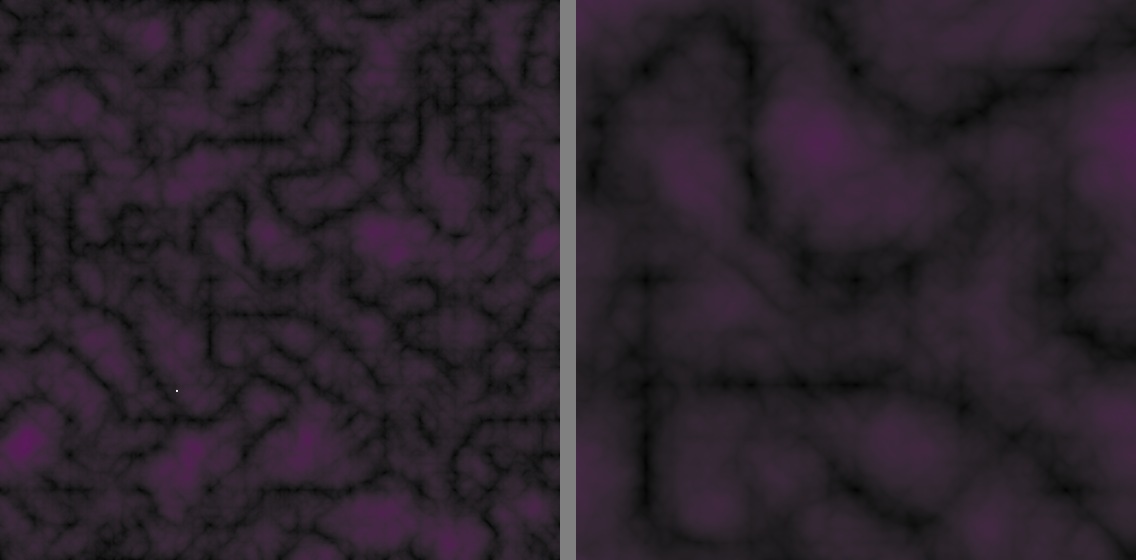
Left, the full canvas; right, a detail of the centre.
Write a WebGL 1 fragment shader that draws this texture.

```glsl
precision highp float;

// Dark purple smoke: turbulence, the sum of folded gradient-noise octaves.
// Folding leaves soft black creases; thick smoke shifts from grey to purple.
// One tiny pale fleck lies on top.

uniform vec2 u_resolution;

const float CELLS = 8.0;            // coarsest noise cells across the canvas
const int OCTAVES = 5;
const float GAIN = 0.5;             // amplitude ratio between octaves
const float BRIGHTNESS = 0.316;
const float TONE_POWER = 0.62;      // below 1 narrows the dark creases
const float GREEN_LOSS = 6.0;       // how fast bright smoke turns purple
const vec2 FLECK_CENTER = vec2(0.316, 0.302);
const float FLECK_RADIUS = 0.002;
const vec3 FLECK_COLOR = vec3(0.95, 0.93, 0.95);

float hash(vec2 p) {
  vec3 q = fract(vec3(p.xyx) * 0.1031);
  q += dot(q, q.yzx + 33.33);
  return fract((q.x + q.y) * q.z);
}

// Two thirds of the gradients lie on an axis, one third on a diagonal.
vec2 gradient(vec2 cell) {
  float pick = floor(hash(cell) * 12.0);
  float quarter = mod(pick, 4.0);
  vec2 signs = vec2(mod(quarter, 2.0), floor(quarter / 2.0)) * 2.0 - 1.0;
  if (pick < 4.0) return signs;
  return signs.x > 0.0 ? vec2(signs.y, 0.0) : vec2(0.0, signs.y);
}

float gradientNoise(vec2 p, vec2 seed) {
  vec2 cell = floor(p);
  vec2 f = p - cell;
  vec2 fade = f * f * f * (f * (f * 6.0 - 15.0) + 10.0);
  vec2 e = vec2(1.0, 0.0);
  cell += seed;
  float bottom = mix(dot(gradient(cell), f),
                     dot(gradient(cell + e.xy), f - e.xy), fade.x);
  float top = mix(dot(gradient(cell + e.yx), f - e.yx),
                  dot(gradient(cell + e.xx), f - e.xx), fade.x);
  return mix(bottom, top, fade.y);
}

float turbulence(vec2 p) {
  float sum = 0.0;
  float amplitude = 1.0;
  vec2 seed = vec2(17.0, 43.0);
  for (int i = 0; i < OCTAVES; i++) {
    sum += amplitude * abs(gradientNoise(p, seed));
    p *= 2.0;
    amplitude *= GAIN;
    seed += vec2(131.0, 197.0);
  }
  return sum;
}

vec3 smokeColor(float density) {
  float tone = BRIGHTNESS * pow(max(density, 0.0001), TONE_POWER);
  float green = tone * max(1.0 - GREEN_LOSS * tone * tone, 0.3);
  return vec3(tone, green, tone);
}

void main() {
  float size = min(u_resolution.x, u_resolution.y);
  vec2 uv = gl_FragCoord.xy / size;
  vec3 color = smokeColor(turbulence(uv * CELLS));

  // Pale fleck with an edge one pixel wide
  float edge = 0.5 / size;
  float fleck = 1.0 - smoothstep(FLECK_RADIUS - edge, FLECK_RADIUS + edge,
                                 distance(uv, FLECK_CENTER));
  gl_FragColor = vec4(mix(color, FLECK_COLOR, fleck), 1.0);
}
```
